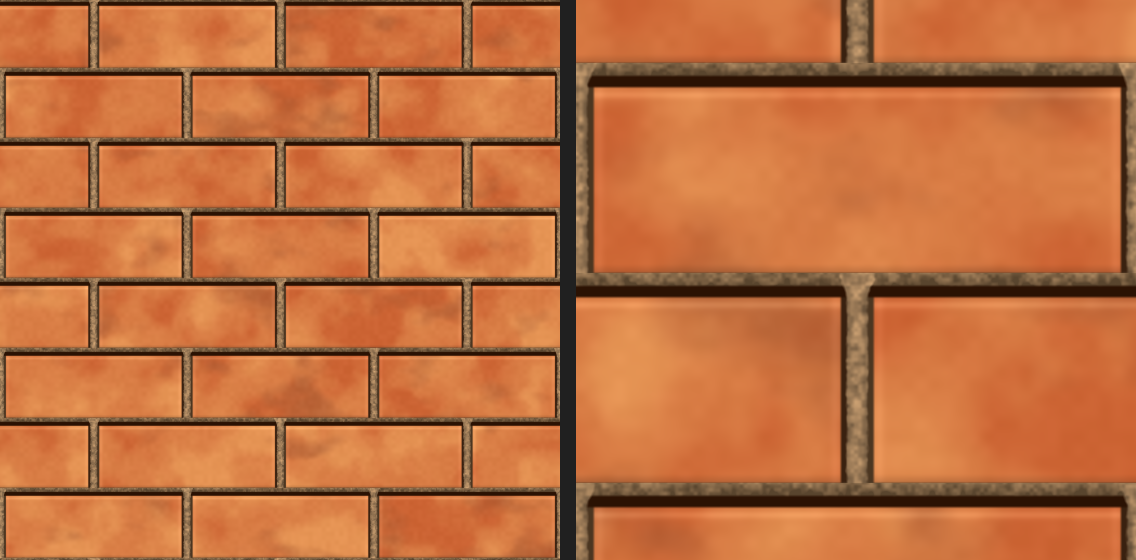
Left, the full canvas; right, a detail of the centre.
Give the GLSL for this texture, as a Shadertoy shader.

```glsl
#define BRICKS vec2(3.0, 8.0)
#define BED_OFFSET 0.0043
#define BED_HEIGHT 0.0078
#define SHADOW_HEIGHT 0.0068
#define JOINT_HALF 0.0062
#define JOINT_SHIFT 0.0008
#define SOFTNESS 0.0011
#define CLOUD_SCALE 13.0
#define GRAIN_CELLS 220.0

const vec3 CLAY = vec3(0.85, 0.49, 0.27);
const vec3 CLAY_PALE = vec3(0.90, 0.58, 0.33);
const vec3 CLAY_RED = vec3(0.80, 0.39, 0.20);
const vec3 CLAY_BURNT = vec3(0.64, 0.34, 0.19);
const vec3 MORTAR = vec3(0.66, 0.52, 0.37);
const vec3 MORTAR_DARK = vec3(0.35, 0.27, 0.18);
const vec3 SHADOW = vec3(0.17, 0.07, 0.01);

float hash(vec2 p) {
    vec3 q = fract(vec3(p.xyx) * 0.1031);
    q += dot(q, q.yzx + 33.33);
    return fract((q.x + q.y) * q.z);
}

// Value noise that wraps after a whole number of cells
float noise(vec2 p, float period) {
    vec2 i = floor(p), f = fract(p);
    f = f * f * (3.0 - 2.0 * f);
    vec2 a = mod(i, period), b = mod(i + 1.0, period);
    return mix(mix(hash(a), hash(vec2(b.x, a.y)), f.x),
               mix(hash(vec2(a.x, b.y)), hash(b), f.x), f.y);
}

float clouds(vec2 p) {
    return 0.55 * noise(p, 512.0) + 0.3 * noise(p * 2.0 + 7.3, 512.0)
         + 0.15 * noise(p * 4.0 + 19.1, 512.0);
}

// Soft step centred on an edge
float edge(float at, float x) {
    float s = max(SOFTNESS, 0.7 / iResolution.y);
    return smoothstep(at - s, at + s, x);
}

// Fired clay: every brick has its own tone, blotches and smudges
vec3 brickColor(vec2 p, vec2 id, vec2 uv) {
    vec2 seed = 100.0 * vec2(hash(id + 3.7), hash(id + 41.2));
    float tone = hash(id + 11.0) - 0.5;
    float blotch = clouds(p * CLOUD_SCALE + seed) - 0.5 + 0.32 * tone;
    float smudge = clouds(p * vec2(11.0, 18.0) + seed.yx + 50.0);
    vec3 c = mix(CLAY, CLAY_PALE, smoothstep(0.0, 0.32, blotch));
    c = mix(c, CLAY_RED, smoothstep(0.02, -0.3, blotch));
    c = mix(c, CLAY_BURNT, 0.55 * smoothstep(0.56, 0.88, smudge - 0.15 * tone));
    return c + 0.025 * (noise(uv * 128.0, 128.0) - 0.5);
}

void mainImage(out vec4 fragColor, in vec2 fragCoord) {
    vec2 uv = fragCoord / iResolution.xy;
    vec2 cell = 1.0 / BRICKS;

    // Running bond; each cell holds a brick with its bed of mortar on top
    vec2 g = (uv - vec2(0.0, BED_OFFSET)) * BRICKS;
    g.x -= 0.5 * mod(floor(g.y), 2.0);
    vec2 id = mod(floor(g), BRICKS);
    vec2 p = fract(g) * cell;
    float side = p.x - cell.x * floor(p.x / cell.x + 0.5) - JOINT_SHIFT;
    float bedBase = cell.y - BED_HEIGHT;
    float brickTop = bedBase - SHADOW_HEIGHT;

    float grain = 0.6 * noise(uv * GRAIN_CELLS, GRAIN_CELLS)
                + 0.4 * noise(uv * GRAIN_CELLS * 2.0, GRAIN_CELLS * 2.0);

    // Clay face with a bright rim under the top edge and darker sides
    vec3 col = brickColor(p, id, uv);
    col += vec3(0.07, 0.08, 0.07) * exp(-pow((p.y - brickTop + 0.0045) / 0.0025, 2.0));
    col += 0.04 * exp(-pow((abs(side) - 0.013) / 0.003, 2.0));
    col *= 1.0 - 0.12 * smoothstep(0.006, 0.0, p.y);

    // Recessed gap: deep under the bed, thin beside the joint
    float right = edge(-0.0098, side) * (1.0 - edge(0.0, side));
    float left = (1.0 - edge(0.0098, side)) * edge(0.0, side);
    col = mix(col, mix(SHADOW, MORTAR_DARK, 0.3), right);
    col = mix(col, mix(SHADOW, MORTAR_DARK, 0.7), left);
    col = mix(col, SHADOW, edge(brickTop, p.y));

    // Bed mortar, paler toward its upper lip
    float rise = clamp((p.y - bedBase) / BED_HEIGHT, 0.0, 1.0);
    float lip = clamp(0.65 * rise + 1.1 * (grain - 0.5), 0.0, 1.0);
    vec3 bed = mix(MORTAR_DARK, MORTAR, lip);
    float bedMask = max(edge(bedBase, p.y), 1.0 - edge(0.0, p.y));
    col = mix(col, bed, bedMask);

    // Upright joint, flaring where it meets the bed above
    float flare = 0.0045 * smoothstep(brickTop, cell.y, p.y);
    float rough = 0.0016 * (grain - 0.5);
    float joint = 1.0 - edge(JOINT_HALF + flare + rough, abs(side));
    vec3 mortar = MORTAR * (0.68 + 0.6 * grain);
    mortar *= 1.0 - 0.22 * smoothstep(0.001, JOINT_HALF, abs(side)) * (1.0 - edge(bedBase, p.y));
    col = mix(col, mortar, joint);

    fragColor = vec4(clamp(col, 0.0, 1.0), 1.0);
}
```
